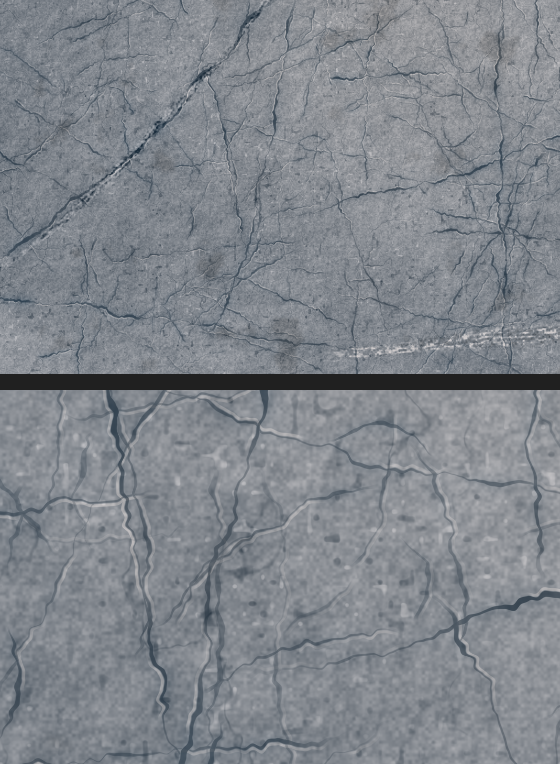
Top: the whole. Bottom: its middle third, enlarged.
Give the GLSL for this texture, as a WebGL 1 fragment shader.

```glsl
precision highp float;
// Blue-grey weathered rock face with branching cracks and pale mineral veins.
uniform vec2 u_resolution;

float hash(vec2 p) {
  vec3 q = fract(vec3(p.xyx) * 0.1031);
  q += dot(q, q.yzx + 33.33);
  return fract((q.x + q.y) * q.z);
}

float noise(vec2 p) {
  vec2 i = floor(p), f = fract(p);
  f = f * f * (3.0 - 2.0 * f);
  return mix(mix(hash(i), hash(i + vec2(1, 0)), f.x),
             mix(hash(i + vec2(0, 1)), hash(i + vec2(1, 1)), f.x), f.y);
}

float fbm(vec2 p) {
  float sum = 0.0, amp = 0.5;
  for (int i = 0; i < 5; i++) {
    sum += amp * noise(p);
    p = mat2(1.6, 1.2, -1.2, 1.6) * p + 17.3;
    amp *= 0.5;
  }
  return sum;
}

// Distance along (x, 0 to 1) and signed distance across (y) a bent line
vec2 lineFrame(vec2 p, vec2 a, vec2 b, float bend) {
  vec2 dir = normalize(b - a), q = p - a;
  float t = dot(q, dir) / length(b - a);
  return vec2(t, q.x * dir.y - q.y * dir.x - bend * 4.0 * t * (1.0 - t));
}

float stroke(float d, float halfWidth) {
  float px = 0.7 / u_resolution.y;
  return 1.0 - smoothstep(halfWidth - px, halfWidth + px, abs(d));
}

// x: dark gap, y: pale chipped rim, z: soft stain around the gap
vec3 crack(vec2 p, vec2 a, vec2 b, float bend, float width) {
  vec2 f = lineFrame(p, a, b, bend);
  if (f.x < 0.0 || f.x > 1.0 || abs(f.y) > 0.07) return vec3(0.0);
  float len = length(b - a), s = f.x * len, seed = floor(a.x * 913.0 + a.y * 377.0) + 900.0;
  float d = f.y + 0.03 * sqrt(len) * (noise(vec2(s * 9.0, seed)) - 0.5)
          + 0.010 * (noise(vec2(s * 40.0, seed + 7.0)) - 0.5)
          + 0.005 * (noise(vec2(s * 130.0, seed + 19.0)) - 0.5);
  float patchy = noise(vec2(s * 24.0, seed + 13.0));
  float ends = smoothstep(0.0, 0.12, f.x) * smoothstep(1.0, 0.85, f.x);
  float w = width * (0.2 + 1.2 * patchy * noise(vec2(s * 90.0, seed + 3.0)) + 0.4 * patchy);
  float gap = stroke(d, w) * (0.35 + 0.65 * patchy);
  float rim = stroke(d - w - 0.002, 0.0013) * smoothstep(0.35, 0.8, noise(vec2(s * 28.0, seed + 31.0)));
  return ends * vec3(gap, rim, exp(-abs(d) / (width * 4.0)) * patchy);
}

// Streaky crushed rock: signed tone inside a band
float vein(vec2 p, vec2 a, vec2 b, float bend, float halfWidth) {
  vec2 f = lineFrame(p, a, b, bend);
  float s = f.x * length(b - a);
  float d = f.y + 0.03 * (fbm(vec2(s * 7.0, a.x + 5.0)) - 0.5);
  float w = halfWidth * (0.3 + 1.1 * noise(vec2(s * 9.0, 3.0)));
  float mask = smoothstep(w, w * 0.4, abs(d)) * smoothstep(0.0, 0.15, f.x) * step(f.x, 1.0);
  return mask * (0.8 * noise(vec2(s * 40.0, d * 190.0)) + 0.9 * noise(p * 190.0) - 0.85);
}

void main() {
  vec2 p = gl_FragCoord.xy / u_resolution.y;
  vec2 warped = p + 0.018 * (vec2(fbm(p * 5.0), fbm(p * 5.0 + 40.0)) - 0.5);

  // Main fractures
  vec3 c = crack(warped, vec2(-0.05, 0.25), vec2(0.76, 1.05), 0.04, 0.0045);
  c = max(c, crack(warped, vec2(0.79, 1.05), vec2(0.54, 0.04), -0.045, 0.0028));
  c = max(c, crack(warped, vec2(1.325, 1.1), vec2(1.36, -0.1), 0.0, 0.0030));
  c = max(c, crack(warped, vec2(-0.1, 0.21), vec2(1.05, 0.04), -0.01, 0.0028));
  c = max(c, crack(warped, vec2(1.6, 0.69), vec2(0.70, 0.41), -0.04, 0.0024));
  c = max(c, crack(warped, vec2(0.86, 0.795), vec2(1.22, 0.81), 0.0, 0.0026));
  c = max(c, crack(warped, vec2(1.12, 0.385), vec2(1.6, 0.36), 0.0, 0.0026));
  c = max(c, crack(warped, vec2(1.46, 0.60), vec2(1.22, 0.20), 0.0, 0.0028));
  c = max(c, crack(warped, vec2(0.55, 0.85), vec2(0.68, 0.29), 0.0, 0.002));

  // Scattered minor cracks: a few long, most short, denser to the right
  for (int i = 0; i < 170; i++) {
    float k = float(i);
    vec2 mid = vec2(1.55 * pow(hash(vec2(k, 1.7)), 0.8), hash(vec2(k, 5.3)));
    float angle = 3.1416 * hash(vec2(k, 9.1));
    float size = hash(vec2(k, 13.9));
    vec2 arm = vec2(cos(angle), sin(angle)) * (0.04 + 0.24 * size * size);
    float bend = 0.05 * (hash(vec2(k, 21.3)) - 0.5);
    float strength = 0.3 + 0.6 * hash(vec2(k, 27.7));
    c = max(c, strength * crack(warped, mid - arm, mid + arm, bend, 0.0017));
  }

  // Broad light from the upper right, clouds and mottling
  float glow = exp(-3.5 * dot(p - vec2(1.12, 0.95), p - vec2(1.12, 0.95)));
  float tone = 0.512 + 0.075 * glow + 0.16 * (fbm(p * 2.6 + 8.0) - 0.48) + 0.10 * (fbm(p * 20.0) - 0.48);
  // Chipped relief lit from one side, then grain
  tone += 0.30 * (fbm(warped * 38.0) - fbm(warped * 38.0 + vec2(0.12, -0.12)));
  tone += 0.10 * (noise(p * 340.0) - 0.5) + 0.06 * (noise(p * 170.0 + 60.0) - 0.5);

  // Hairlines, pits, pale flecks and smudges
  float hair = abs(fbm(warped * vec2(9.0, 6.0) + 70.0) - 0.48);
  tone -= 0.09 * smoothstep(0.012, 0.0, hair) * smoothstep(0.4, 0.7, noise(p * 8.0 + 4.0));
  tone -= 0.17 * smoothstep(0.78, 0.95, noise(p * 105.0 + 20.0)) * noise(p * 12.0);
  tone += 0.15 * smoothstep(0.82, 0.97, noise(p * 120.0 + 90.0)) * noise(p * 10.0 + 50.0);
  float smudge = smoothstep(0.66, 0.78, fbm(p * 9.0 + 31.0));
  tone -= 0.08 * smudge;

  // Crack shading and the two crushed veins
  tone -= 0.12 * c.z;
  tone = mix(tone, 0.19, 0.85 * c.x);
  tone += 0.16 * c.y * (1.0 - c.x);
  float crushed = vein(p, vec2(-0.1, 0.20), vec2(0.76, 1.05), 0.04, 0.018);
  tone += 0.36 * crushed - 0.10 * abs(crushed);
  float pale = vein(p, vec2(0.85, 0.05), vec2(1.6, 0.115), 0.0, 0.034);
  tone += 0.36 * pale + 0.16 * abs(pale);
  tone = clamp(tone, 0.12, 0.80);

  // Slate ramp: shadows turn blue, smudges and pale rims turn warm
  vec3 slate = vec3(tone, 0.064 + 0.912 * tone, 0.12 + 0.853 * tone);
  slate += vec3(-0.035, -0.005, 0.015) * c.z * noise(p * 6.0 + 11.0);
  slate += vec3(0.010, 0.0, -0.010) * (smudge + c.y + glow + 2.0 * abs(pale) - 0.3);
  gl_FragColor = vec4(slate, 1.0);
}
```
